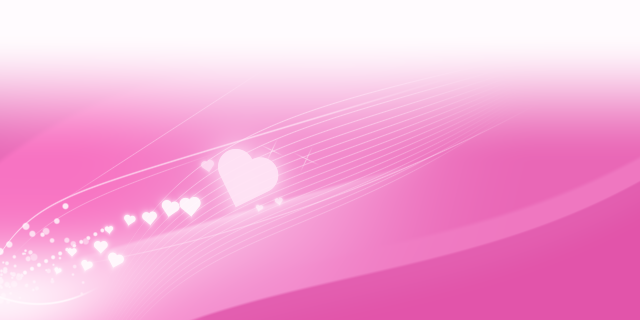
Write a Shadertoy shader that draws this background.

```glsl
// Pink backdrop fading to white, with a dark sweeping hill and a pale ribbon,
// a fan of fine strands, a glowing lower-left corner and a trail of hearts.
// Layers are painted back to front; p.y spans 0..1 and p.x spans 0..2.

const vec3 WHITE = vec3(1.0, 0.985, 0.995);
const vec3 BLUSH = vec3(1.0, 0.90, 0.965);

float hash(float n) { return fract(sin(n * 91.345) * 4375.85); }

// Antialiased coverage of a shape, given its signed distance
float fill(float d) {
    float px = 1.0 / iResolution.y;
    return 1.0 - smoothstep(-px, px, d);
}

float strand(float offset, float halfWidth) { return fill(abs(offset) - halfWidth); }

// Opaque between a and b, with soft ends
float span(float x, float a, float b, float soft) {
    return smoothstep(a, a + soft, x) * (1.0 - smoothstep(b - soft, b, x));
}

// Signed distance to a heart of half-width r, turned clockwise by tilt
float heart(vec2 q, float r, float tilt) {
    float c = cos(tilt), s = sin(tilt);
    q = vec2(c * q.x - s * q.y, s * q.x + c * q.y) * 0.6 / r;
    q = vec2(abs(q.x), q.y + 0.55);
    float d;
    if (q.x + q.y > 1.0) {
        d = length(q - vec2(0.25, 0.75)) - 0.3536;
    } else {
        vec2 side = q - 0.5 * max(q.x + q.y, 0.0);
        d = min(length(q - vec2(0.0, 1.0)), length(side)) * sign(q.x - q.y);
    }
    return d * r / 0.6;
}

float heartGlow(vec2 q, float r, float tilt) {
    float d = heart(q, r, tilt);
    return max(fill(d) * 0.93, 0.45 * exp(-max(d, 0.0) / (r * 0.3)));
}

float sparkle(vec2 q, float r) {
    q = mat2(0.9, 0.43, -0.43, 0.9) * q;
    float fade = max(1.0 - length(q) / r, 0.0);
    return fade * max(strand(q.x, 0.001), strand(q.y, 0.001));
}

vec3 backdrop(vec2 p) {
    vec3 base = mix(vec3(0.97, 0.45, 0.76), vec3(0.95, 0.54, 0.80), smoothstep(0.2, 0.8, p.x));
    base = mix(base, vec3(0.915, 0.405, 0.715), smoothstep(0.95, 1.65, p.x + 0.25 * (0.4 - p.y)));
    // Darker wedge at the upper left
    float wedge = p.y - (0.49 + 0.75 * p.x - 0.5 * p.x * p.x);
    base = mix(base, vec3(0.88, 0.40, 0.70), 0.65 * smoothstep(-0.01, 0.02, wedge) * exp(-3.0 * p.x));
    vec3 col = mix(base, WHITE, smoothstep(0.49, 0.90, p.y));

    // Light spilling along the lower slope and out of the corner
    float slope = p.y - (0.06 + 0.24 * p.x);
    col = mix(col, BLUSH, 0.55 * exp(-pow(slope / 0.13, 2.0)) * (1.0 - smoothstep(0.2, 1.4, p.x)));
    vec2 corner = (p - vec2(0.0, 0.06)) / vec2(0.40, 0.17);
    col = mix(col, WHITE, 0.85 * exp(-dot(corner, corner)));

    // Pale ribbon above the dark hill
    float u = p.x - 0.6;
    float hill = p.y - u * (0.34 + u * (0.14 * u - 0.218));
    float ribbon = smoothstep(-0.004, 0.004, hill) * (1.0 - smoothstep(0.065, 0.085, hill));
    col = mix(col, vec3(0.95, 0.51, 0.78), 0.6 * ribbon * smoothstep(0.8, 1.5, p.x));
    vec3 dark = mix(vec3(0.89, 0.37, 0.69), vec3(0.885, 0.33, 0.665), smoothstep(0.0, 0.15, -hill));
    return mix(col, dark, (1.0 - smoothstep(-0.006, 0.006, hill)) * smoothstep(0.5, 0.65, p.x));
}

vec3 drawStrands(vec3 col, vec2 p) {
    float x = p.x, y = p.y;
    // Broad beam: crisp on top, feathered below
    float beam = y - (0.125 + 0.28 * x);
    float beamLight = (1.0 - smoothstep(-0.008, 0.008, beam)) * exp(min(beam, 0.0) / 0.035);
    col = mix(col, BLUSH, 0.65 * beamLight * span(x, 0.05, 1.45, 0.6));

    // Fan of strands that converge towards the upper right
    float v = x - 0.7;
    float top = 0.53 + 0.21 * v + 0.1 * (1.0 - exp(-4.0 * v));
    float spread = 0.34 - 0.31 * (x - 0.85) * (x - 0.85);
    float fan = 0.0;
    for (float i = 0.0; i < 14.0; i++) {
        float s = pow(i / 13.0, 0.77);
        fan = max(fan, strand(y - top + s * spread, 0.0012) * (1.0 - 0.5 * s));
    }
    col = mix(col, BLUSH, 0.75 * fan * span(x, 0.25, 1.65, 0.5));

    // Single long curves
    float bright = strand(y - (0.335 + 0.30 * x - 0.13 * exp(-10.0 * x)), 0.0025);
    float inner = strand(y - (0.30 + 0.33 * x - 0.15 * exp(-7.0 * x)), 0.0012);
    float ray = strand(y - (0.246 + 0.65 * x), 0.0012);
    float low = strand(y - (0.14 + 0.10 * x + 0.13 * x * x), 0.0015);
    float curl = strand(y - (0.05 + 1.5 * (x - 0.12) * (x - 0.12)), 0.003);
    col = mix(col, BLUSH, 0.75 * bright * (1.0 - smoothstep(0.9, 1.5, x)));
    col = mix(col, BLUSH, 0.45 * inner * span(x, 0.0, 0.7, 0.2));
    col = mix(col, BLUSH, 0.5 * ray * span(x, 0.1, 0.95, 0.3));
    col = mix(col, BLUSH, 0.55 * low * span(x, 0.15, 1.7, 0.4));
    return mix(col, WHITE, 0.8 * curl * (1.0 - smoothstep(0.2, 0.32, x)));
}

vec3 drawHearts(vec3 col, vec2 p) {
    // Halo, large heart and its small companions
    vec2 q = p - vec2(0.765, 0.435);
    col = mix(col, BLUSH, 0.4 * exp(-dot(q, q) / 0.014));
    col = mix(col, BLUSH, heartGlow(q, 0.097, 0.33));
    col = mix(col, BLUSH, 0.85 * heartGlow(p - vec2(0.65, 0.48), 0.021, -0.2));
    float light = 0.0;
    for (float i = 0.0; i < 5.0; i++) {
        float odd = mod(i + 1.0, 2.0);
        vec2 upper = vec2(0.595 - 0.0635 * i, 0.365 - 0.018 * i - 0.012 * odd);
        vec2 lower = vec2(0.36 - 0.045 * i, 0.235 - 0.008 * i - 0.05 * odd);
        light = max(light, heartGlow(p - upper, 0.034 - 0.005 * i, 0.2 - 0.3 * odd));
        light = max(light, heartGlow(p - lower, 0.026 - 0.0035 * i, 0.3 * odd));
    }
    // Beads on the trail, then dust thickening towards the corner
    for (float i = 0.0; i < 12.0; i++) {
        vec2 bead = vec2(0.32 - 0.022 * i, 0.28 - 0.012 * i);
        light = max(light, 0.85 * fill(length(p - bead) - 0.006));
    }
    for (float i = 1.0; i < 65.0; i++) {
        float a = hash(i), b = hash(i + 70.0), c = hash(i + 140.0);
        vec2 dust = vec2(0.27 * a * a, 0.03 + 0.18 * b + 0.25 * a * c * c);
        light = max(light, (0.35 + 0.5 * b) * fill(length(p - dust) - 0.003 - 0.009 * c * c));
    }
    light = max(light, 0.7 * heartGlow(p - vec2(0.81, 0.349), 0.012, 0.2));
    light = max(light, 0.7 * heartGlow(p - vec2(0.872, 0.37), 0.013, -0.2));
    light = max(light, 0.7 * sparkle(p - vec2(0.958, 0.503), 0.045));
    light = max(light, 0.7 * sparkle(p - vec2(0.85, 0.53), 0.04));
    return mix(col, WHITE, light);
}

void mainImage(out vec4 fragColor, in vec2 fragCoord) {
    vec2 p = fragCoord / iResolution.xy * vec2(2.0, 1.0);
    vec3 col = drawHearts(drawStrands(backdrop(p), p), p);
    fragColor = vec4(col, 1.0);
}
```
